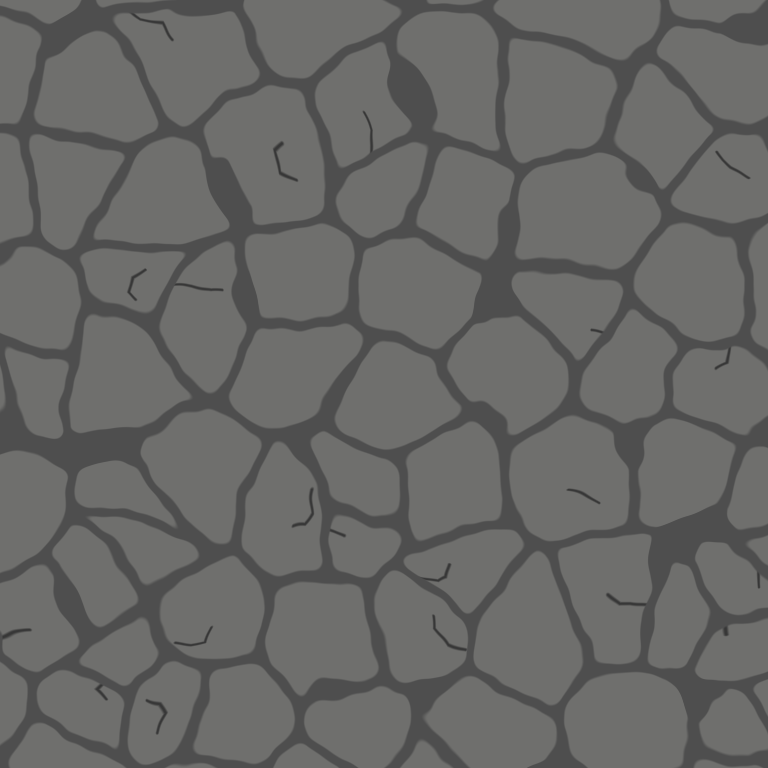
A Shadertoy shader for this texture:

```glsl
// Flat grey rubble-stone wall: irregular stones, dark mortar with wide patches, thin cracks.

const vec3 STONE_COLOR  = vec3(0.434, 0.434, 0.426);
const vec3 MORTAR_COLOR = vec3(0.307);
const vec3 CRACK_COLOR  = vec3(0.215);

const float COLUMNS        = 7.0;
const float ROWS           = 8.2;
const float ROW_SQUEEZE    = 1.6;    // flatter stones towards the bottom
const float JITTER         = 0.85;
const float JOINT_HALF     = 0.0066;
const float PATCH_EXTRA    = 0.017;  // added half width in mortar patches
const float PATCH_SCALE    = 9.0;
const float CORNER_ROUND   = 0.014;
const float CRACK_CHANCE   = 0.30;
const float CRACK_HALF     = 0.0019;
const float CRACK_STEP     = 0.022;
const float EDGE_SOFTNESS  = 0.0016;

// Integer hash of a lattice point, two values in 0..1
vec2 hash2(vec2 cell, uint seed) {
    uvec2 v = uvec2(ivec2(cell)) * 1664525u + 1013904223u + seed * 747796405u;
    v.x += v.y * 1664525u;
    v.y += v.x * 1664525u;
    v ^= v >> 16u;
    v.x += v.y * 1664525u;
    v.y += v.x * 1664525u;
    v ^= v >> 16u;
    return vec2(v & 0xffffu) / 65535.0;
}

float cornerGradient(vec2 cell, vec2 offset, uint seed) {
    float angle = 6.2832 * hash2(cell, seed).x;
    return dot(vec2(cos(angle), sin(angle)), offset);
}

float gradientNoise(vec2 p, uint seed) {
    vec2 i = floor(p), f = fract(p);
    vec2 u = f * f * f * (f * (f * 6.0 - 15.0) + 10.0);
    vec2 e = vec2(1.0, 0.0);
    return mix(
        mix(cornerGradient(i, f, seed), cornerGradient(i + e, f - e, seed), u.x),
        mix(cornerGradient(i + e.yx, f - e.yx, seed), cornerGradient(i + 1.0, f - 1.0, seed), u.x),
        u.y);
}

vec2 noise2(vec2 p, uint seed) {
    return vec2(gradientNoise(p, seed), gradientNoise(p, seed + 1u));
}

float smoothMin(float a, float b, float k) {
    float h = max(k - abs(a - b), 0.0) / k;
    return min(a, b) - h * h * k * 0.25;
}

float segmentDistance(vec2 p, vec2 a, vec2 b) {
    vec2 pa = p - a, ba = b - a;
    return length(pa - ba * clamp(dot(pa, ba) / dot(ba, ba), 0.0, 1.0));
}

// Stone centre in grid units, alternate rows staggered
vec2 stoneCenter(vec2 cell) {
    float stagger = 0.5 * mod(cell.y, 2.0);
    return cell + 0.5 + vec2(stagger, 0.0) + JITTER * (hash2(cell, 7u) - 0.5);
}

// Kinked line of three short strokes near the stone centre
float crackDistance(vec2 p, vec2 cell) {
    if (hash2(cell, 21u).x > CRACK_CHANCE) return 1.0;
    vec2 start = 0.05 * (hash2(cell, 22u) - 0.5);
    float angle = 6.2832 * hash2(cell, 23u).x;
    float d = 1.0;
    for (uint k = 0u; k < 3u; k++) {
        vec2 r = hash2(cell, 30u + k);
        angle += 2.2 * (r.x - 0.5);
        vec2 end = start + CRACK_STEP * (0.6 + 0.8 * r.y) * vec2(cos(angle), sin(angle));
        d = min(d, segmentDistance(p, start, end));
        start = end;
    }
    return d;
}

void mainImage(out vec4 fragColor, in vec2 fragCoord) {
    vec2 uv = fragCoord / iResolution.y;
    float soft = max(EDGE_SOFTNESS, 0.75 / iResolution.y);

    // Uneven outlines
    vec2 p = uv + 0.022 * noise2(uv * 9.0, 1u) + 0.006 * noise2(uv * 32.0, 3u);

    // Stone grid, with distances kept in canvas units
    vec2 grid = vec2(COLUMNS * p.x, ROWS * p.y + ROW_SQUEEZE * p.y * (1.0 - p.y));
    vec2 cellSize = 1.0 / vec2(COLUMNS, ROWS + ROW_SQUEEZE * (1.0 - 2.0 * p.y));
    vec2 base = floor(grid);

    // Nearest stone
    vec2 stone = base, toStone = vec2(9.0);
    for (int y = -2; y <= 2; y++)
    for (int x = -2; x <= 2; x++) {
        vec2 cell = base + vec2(x, y);
        vec2 r = (stoneCenter(cell) - grid) * cellSize;
        if (dot(r, r) < dot(toStone, toStone)) { toStone = r; stone = cell; }
    }

    // Rounded distance to the joints around it
    float joint = 1.0;
    for (int y = -2; y <= 2; y++)
    for (int x = -2; x <= 2; x++) {
        if (x == 0 && y == 0) continue;
        vec2 r = (stoneCenter(stone + vec2(x, y)) - grid) * cellSize;
        float d = dot(0.5 * (toStone + r), normalize(r - toStone));
        joint = smoothMin(joint, d, CORNER_ROUND);
    }

    // Joints swell into mortar patches
    float patchiness = smoothstep(0.2, 0.5, gradientNoise(uv * PATCH_SCALE + 3.7, 5u));
    float halfWidth = JOINT_HALF + PATCH_EXTRA * patchiness;

    float crack = crackDistance(-toStone, stone);
    vec3 color = mix(STONE_COLOR, CRACK_COLOR, 1.0 - smoothstep(-soft, soft, crack - CRACK_HALF));
    color = mix(color, MORTAR_COLOR, 1.0 - smoothstep(-soft, soft, joint - halfWidth));
    fragColor = vec4(color, 1.0);
}
```
